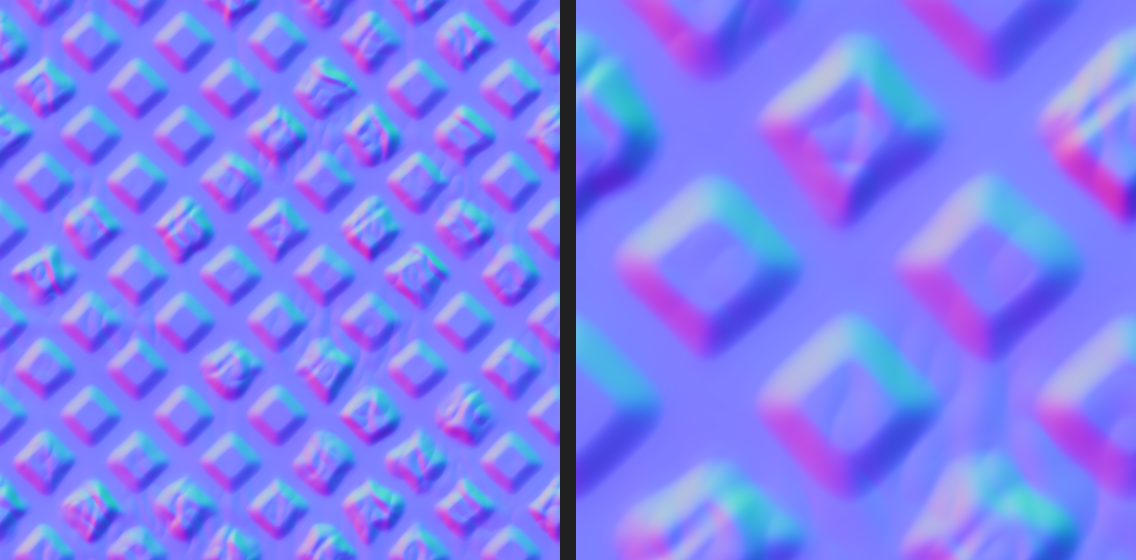
Left, the full canvas; right, a detail of the centre.
Write a WebGL 2 fragment shader that draws this texture map.

```glsl
#version 300 es
precision highp float;

uniform vec2 u_resolution;
out vec4 fragColor;

const float REPEATS = 6.0;                    // stud columns and rows per canvas
const vec2 STUD_ORIGIN = vec2(0.475, 0.045);  // lattice offset, in cells
const float STUD_HEIGHT = 0.073;

vec2 hash2(vec2 c) {
    c = vec2(dot(c, vec2(127.1, 311.7)), dot(c, vec2(269.5, 183.3)));
    return fract(sin(c) * 43758.5);
}

float cornerRamp(vec2 corner, vec2 offset, vec2 period) {
    float angle = 6.28319 * hash2(mod(corner, period)).x;
    return dot(vec2(cos(angle), sin(angle)), offset);
}

// Tiling gradient noise; scale must divide the canvas into whole lattice cells
float gradientNoise(vec2 p, vec2 scale) {
    vec2 period = scale * REPEATS;
    p *= scale;
    vec2 i = floor(p);
    vec2 f = p - i;
    vec2 w = f * f * f * (f * (f * 6.0 - 15.0) + 10.0);
    vec2 e = vec2(1.0, 0.0);
    float low = mix(cornerRamp(i, f, period), cornerRamp(i + e, f - e, period), w.x);
    float high = mix(cornerRamp(i + e.yx, f - e.yx, period),
                     cornerRamp(i + e.xx, f - e.xx, period), w.x);
    return mix(low, high, w.y);
}

// Creased noise with slightly softened valleys
float ridge(vec2 p, vec2 scale, float softness) {
    float n = gradientNoise(p, scale);
    return sqrt(n * n + softness * softness);
}

// Square distance with tight rounded corners
float roundedSquare(vec2 p) {
    vec2 a = pow(abs(p), vec2(5.0));
    return pow(a.x + a.y + 1e-8, 0.2);
}

// A bent step and groove running across a worn stud
float fold(vec2 p, vec2 local, vec2 seed) {
    float angle = (seed.y - 0.5) * 2.0;
    float bend = 0.12 * gradientNoise(p, vec2(3.0));
    float across = dot(local - (seed.yx - 0.5) * 0.2, vec2(cos(angle), sin(angle))) + bend;
    float groove = exp(-across * across / 0.003);
    return 0.028 * smoothstep(-0.08, 0.08, across) - 0.022 * groove;
}

float studs(vec2 p) {
    // Diagonal lattice: one stud per unit square of q
    vec2 q = vec2(p.x + p.y, p.y - p.x);
    vec2 id = floor(q + 0.5);
    vec2 centre = 0.5 * vec2(id.x - id.y, id.x + id.y);
    vec2 seed = hash2(mod(centre, REPEATS) + 3.7);
    float wear = smoothstep(0.2, 1.0, seed.x);

    // Worn studs lose their straight sides
    vec2 warp = vec2(gradientNoise(p, vec2(3.0)), gradientNoise(p + 2.5, vec2(3.0)));
    float d = roundedSquare(q - id + warp * (0.02 + 0.11 * wear));
    float bevel = 1.0 - smoothstep(0.17, 0.40, d);
    float skirt = 1.0 - smoothstep(0.10, 0.49, d);

    float damage = fold(p, p - centre, seed) * smoothstep(0.35, 0.9, seed.x);
    damage += 0.055 * wear * ridge(p, vec2(5.0, 4.0), 0.05);
    float damageMask = 1.0 - smoothstep(0.22, 0.45, d);
    return STUD_HEIGHT * bevel + 0.014 * skirt + damage * damageMask;
}

// Gentle swells, vertical drag lines and patches of fine wrinkles
float surface(vec2 p) {
    float swell = 0.035 * gradientNoise(p, vec2(1.0));
    float streakPatch = smoothstep(-0.1, 0.4, gradientNoise(p + 1.3, vec2(1.0, 0.5)));
    float streaks = 0.035 * streakPatch * ridge(p, vec2(3.0, 0.5), 0.06);
    float wrinklePatch = smoothstep(0.0, 0.45, gradientNoise(p + 4.1, vec2(1.0)));
    float wrinkles = 0.03 * wrinklePatch * ridge(p + 0.7, vec2(5.0, 3.0), 0.04);
    return swell + streaks + wrinkles;
}

float height(vec2 p) {
    return studs(p) + surface(p);
}

vec2 heightSlope(vec2 p, float reach) {
    vec2 e = vec2(reach, 0.0);
    return vec2(height(p + e) - height(p - e),
                height(p + e.yx) - height(p - e.yx)) / (2.0 * reach);
}

void main() {
    vec2 p = gl_FragCoord.xy / u_resolution * REPEATS - STUD_ORIGIN;
    vec2 slope = heightSlope(p, 0.014);

    // Encode the normal, with red rising to the left and green to the top
    vec3 normal = normalize(vec3(slope.x, -slope.y, 1.0));
    fragColor = vec4(normal * 0.5 + 0.5, 1.0);
}
```
